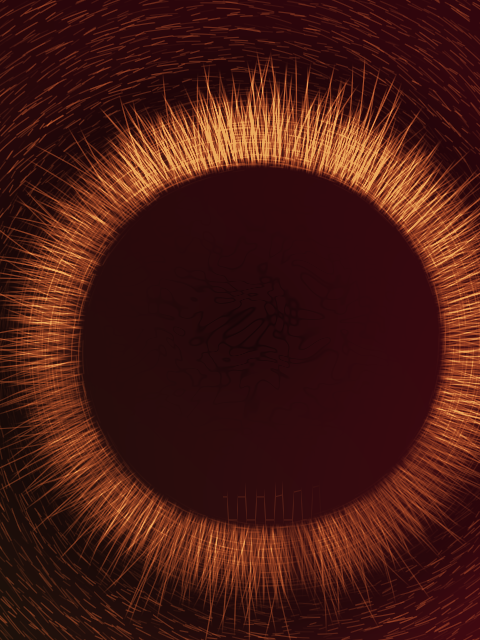
This background is drawn by a Shadertoy shader. Its source:

```glsl
const float TAU = 6.2831853;
const vec2 CENTER = vec2(0.409, 0.4596);     // in canvas heights
const float RADIUS = 0.277;
const float HALF_WIDTH = 0.0009;
const float RAY_LAYERS = 15.0;
const float RAYS_PER_LAYER = 150.0;
const float RAY_TILT = 0.22;
const float RAY_GAIN = 0.95;
const float ARC_GAIN = 0.6;
const float DASH_GAIN = 0.75;
const vec3 BOTTOM_LEFT = vec3(0.11, 0.065, 0.04);
const vec3 BOTTOM_RIGHT = vec3(0.25, 0.035, 0.065);
const vec3 TOP_LEFT = vec3(0.16, 0.025, 0.04);
const vec3 TOP_RIGHT = vec3(0.19, 0.025, 0.05);
const vec3 COPPER = vec3(0.80, 0.36, 0.18);
const vec3 GOLD = vec3(0.96, 0.74, 0.40);

float hash(vec2 p) {
    vec3 q = fract(p.xyx * 0.1031);
    q += dot(q, q.yzx + 33.33);
    return fract((q.x + q.y) * q.z);
}

float noise(vec2 p) {
    vec2 i = floor(p), f = fract(p);
    f = f * f * (3.0 - 2.0 * f);
    return mix(mix(hash(i), hash(i + vec2(1, 0)), f.x),
               mix(hash(i + vec2(0, 1)), hash(i + vec2(1, 1)), f.x), f.y);
}

float stroke(float d) {
    return clamp((HALF_WIDTH - d) * iResolution.y + 0.5, 0.0, 1.0);
}

// One layer of near-radial filaments with random ends
float rays(float turn, float r, float seed, float innerShift) {
    float tilt = (hash(vec2(seed, 3.7)) - 0.5) * RAY_TILT;
    float g = (turn + tilt * (r - RADIUS)) * RAYS_PER_LAYER + seed * 0.37;
    float id = mod(floor(g), RAYS_PER_LAYER);
    float h = hash(vec2(id, seed * 13.0));
    float k = hash(vec2(id + 41.0, seed * 7.0));
    float d = abs(fract(g) - 0.15 - 0.7 * h) * TAU * r / RAYS_PER_LAYER;
    float start = RADIUS + 0.003 + (0.035 * k * k + innerShift) * h;
    float end = 0.355 + 0.055 * k + 0.085 * pow(h, 6.0);
    float body = smoothstep(start - 0.004, start + 0.012, r)
               * (1.0 - smoothstep(end - 0.035, end, r));
    return stroke(d) * body * (0.25 + 0.75 * k);
}

// Short strokes in staggered polar cells
float dashes(float turn, float r, float seed, float cols, float rowHeight, float slope) {
    float row = r / rowHeight + hash(vec2(seed, 9.1));
    vec2 g = vec2(turn * cols + hash(vec2(floor(row), seed)), row);
    vec2 id = floor(g), f = g - id;
    id.x = mod(id.x, cols);
    float h = hash(id + seed * 17.0);
    float k = hash(id + seed * 23.0 + 5.3);
    float y = 0.5 + (h - 0.5) * 0.4 + slope * (f.x - 0.5) * (k - 0.3);
    float reach = 0.15 + 0.3 * k;
    float body = 1.0 - smoothstep(reach - 0.06, reach, abs(f.x - 0.5));
    return stroke(abs(f.y - y) * rowHeight) * body * h;
}

// Faint stepped thread inside the lower rim
float thread(vec2 p) {
    float slope = 14.0;
    float x = p.x + 0.06;
    float height = 0.036 + 0.25 * max(x - 0.08, 0.0);
    float wave = clamp((abs(fract(x / 0.029) - 0.5) - 0.22) * 0.029 * slope, 0.0, height);
    bool steep = wave > 0.0 && wave < height;
    float d = abs(p.y + 0.272 - wave) / (steep ? sqrt(1.0 + slope * slope) : 1.0);
    return stroke(d) * step(0.0, x) * (1.0 - smoothstep(0.09, 0.17, x));
}

void mainImage(out vec4 fragColor, in vec2 fragCoord) {
    vec2 uv = fragCoord / iResolution.xy;
    vec2 p = fragCoord / iResolution.y - CENTER;
    float r = length(p);
    vec2 dir = p / max(r, 0.0001);
    float turn = atan(p.y, p.x) / TAU;

    // Background and dark central scribble
    vec3 color = mix(mix(BOTTOM_LEFT, BOTTOM_RIGHT, uv.x), mix(TOP_LEFT, TOP_RIGHT, uv.x), uv.y);
    color *= 1.0 - 0.3 * exp(-pow((r - 0.41) / 0.07, 2.0));
    vec2 q = p + 0.05 * vec2(noise(p * 18.0 + 4.0), noise(p * 18.0 + 31.0));
    float scribble = 1.0 - smoothstep(0.0, 0.12, abs(noise(q * vec2(55.0, 85.0) + 70.0) - 0.5));
    vec2 scribblePos = (p - vec2(-0.02, 0.03)) / vec2(0.13, 0.11);
    color *= 1.0 - (0.2 + 0.3 * scribble) * exp(-dot(scribblePos, scribblePos));

    // Brightness around the ring
    float clump = noise(dir * 6.0 + 20.0);
    float gain = 0.84 + 0.28 * dir.y + 0.1 * dir.x + 0.5 * (clump - 0.5);
    gain += 0.45 * smoothstep(0.75, 1.0, dir.y);
    gain -= 0.3 * smoothstep(0.8, 1.0, dot(dir, vec2(0.64, -0.77)));
    float innerShift = 0.03 * smoothstep(0.2, 1.0, -dir.x);

    // Filaments and crossing arcs
    float glow = 0.0;
    for (float i = 1.0; i <= RAY_LAYERS; i++) {
        glow += RAY_GAIN * rays(turn, r, i, innerShift);
    }
    float arcMask = smoothstep(RADIUS - 0.004, RADIUS + 0.015, r)
                  * (1.0 - smoothstep(0.33, 0.43, r));
    for (float i = 1.0; i <= 5.0; i++) {
        glow += ARC_GAIN * arcMask * dashes(turn, r, i + 30.0, 22.0, 0.011, 0.8);
    }
    float haze = smoothstep(RADIUS, 0.305, r) * (1.0 - smoothstep(0.32, 0.41, r));
    glow = (glow + 0.12 * haze) * gain;

    // Outer drifting strokes
    float outer = smoothstep(0.38, 0.47, r) * (0.5 + 0.5 * noise(p * 9.0 + 12.0));
    for (float i = 1.0; i <= 6.0; i++) {
        glow += DASH_GAIN * outer * dashes(turn, r, i + 60.0, 64.0, 0.022, 0.8);
    }
    glow += 0.22 * thread(p);

    color = mix(color, COPPER, 1.0 - exp(-glow));
    color = mix(color, GOLD, 0.8 * smoothstep(1.0, 3.0, glow));
    fragColor = vec4(color, 1.0);
}
```
